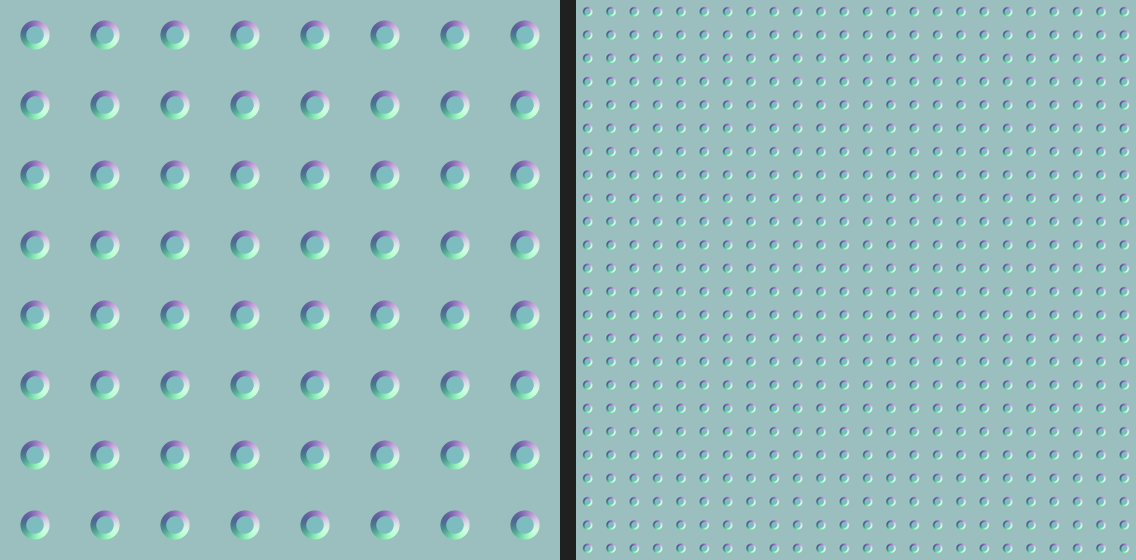
Left, the tile; right, the same tile 3 across and 3 down.
Give the GLSL for this pattern, as a Shadertoy shader.

```glsl
// An 8 by 8 grid of small iridescent rings with teal centres on a muted sea-green ground.

// Coverage of a disc, smoothed over about one pixel
float disc(float dist, float radius, float pixel) {
    return 1.0 - smoothstep(-0.6 * pixel, 0.6 * pixel, dist - radius);
}

// Ring tint by direction: red and blue rise to the right, green to the lower right
vec3 ringColor(vec2 dir) {
    vec3 color = vec3(0.57, 0.69, 0.73)
               + dir.x * vec3(0.28, 0.21, 0.17)
               + dir.y * vec3(0.01, -0.23, 0.01);
    return clamp(color, 0.0, 1.0);
}

void mainImage(out vec4 fragColor, in vec2 fragCoord) {
    // Cell coordinates, centred on each ring
    vec2 cell = fract(8.0 * fragCoord / iResolution.xy) - 0.5;
    float pixel = 8.0 / min(iResolution.x, iResolution.y);
    float dist = length(cell);
    vec2 dir = cell / max(dist, 0.0001);

    // Ground, ring, then the centre
    vec3 color = vec3(0.605, 0.75, 0.745);
    color = mix(color, ringColor(dir), disc(dist, 0.208, pixel));
    color = mix(color, vec3(0.49, 0.74, 0.75), disc(dist, 0.125, pixel));

    fragColor = vec4(color, 1.0);
}
```
